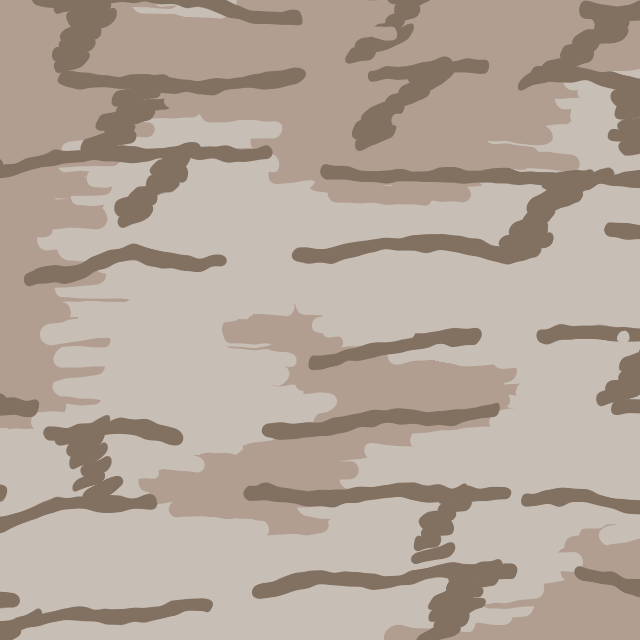
Write a Shadertoy shader that draws this pattern.

```glsl
// Brushstroke desert camouflage: sandy ground, tan daubs and dark dragged strokes.

const vec3 SAND  = vec3(0.78, 0.745, 0.71);
const vec3 TAN   = vec3(0.70, 0.62, 0.57);
const vec3 BROWN = vec3(0.51, 0.44, 0.38);

const vec2  DAUB_CELL      = vec2(0.08, 0.024);  // spacing of the tan and sand daubs
const float TAN_LEVEL      = 0.556;              // higher gives less tan
const vec2  STROKE_CELL    = vec2(0.42, 0.135);  // spacing of the dark strokes
const float STROKE_RADIUS  = 0.0115;
const float STROKE_CHANCE  = 0.87;
const float SCRIBBLE_CHANCE = 0.48;
const int   SCRIBBLE_STEPS = 6;
const vec2  NICK_CELL      = vec2(0.17, 0.11);   // spacing of gaps in the dark strokes
const float NICK_CHANCE    = 0.35;
const float ROUGHNESS      = 0.007;              // raggedness of all edges

vec2 hash2(vec2 p) {
    vec3 q = fract(p.xyx * vec3(0.1031, 0.1030, 0.0973));
    q += dot(q, q.yzx + 33.33);
    return fract((q.xx + q.yz) * q.zy);
}

float noise(vec2 p) {
    vec2 i = floor(p), f = fract(p);
    f = f * f * (3.0 - 2.0 * f);
    return mix(mix(hash2(i).x, hash2(i + vec2(1, 0)).x, f.x),
               mix(hash2(i + vec2(0, 1)).x, hash2(i + vec2(1, 1)).x, f.x), f.y);
}

// Distance to a horizontal bar with round ends.
float bar(vec2 p, float halfLength, float radius) {
    p.x -= clamp(p.x, -halfLength, halfLength);
    return length(p) - radius;
}

float cover(float d) {
    return clamp(0.5 - d * iResolution.y, 0.0, 1.0);
}

// Wide bands joined by upright patches decide where tan lies.
float isTan(vec2 p) {
    float field = 0.6 * noise(p * vec2(3.0, 8.0) + 21.0)
                + 0.4 * noise(p * vec2(4.0, 3.0) + 57.0);
    return step(TAN_LEVEL, field);
}

// Overlapping daubs, each wholly tan or wholly sand; rows alternate direction.
float tanLayer(vec2 p) {
    float tanAmount = isTan(p);
    vec2 home = floor(p / DAUB_CELL);
    for (int j = -2; j <= 2; j++) {
        float row = home.y + float(j);
        float turn = mod(row, 2.0) < 0.5 ? 1.0 : -1.0;
        for (int i = -2; i <= 2; i++) {
            vec2 id = vec2(home.x + turn * float(i), row);
            vec2 place = hash2(id + 11.0), shape = hash2(id + 73.0);
            vec2 center = (id + place) * DAUB_CELL;
            vec2 q = p - center;
            q.y -= (shape.y - 0.4) * 0.26 * q.x;
            float d = bar(q, mix(0.03, 0.08, shape.x), mix(0.012, 0.018, place.x));
            tanAmount = mix(tanAmount, isTan(center), cover(d));
        }
    }
    return tanAmount;
}

// Long wavering strokes, some with a zigzag scribble running down from them.
float strokeDistance(vec2 p) {
    float d = 1.0;
    float swell = 0.006 * (noise(p * 24.0 + 5.0) - 0.5);
    vec2 home = floor(p / STROKE_CELL);
    for (int j = -1; j <= 1; j++)
    for (int i = -1; i <= 1; i++) {
        vec2 id = home + vec2(i, j);
        vec2 place = hash2(id + 131.0), shape = hash2(id + 197.0), pick = hash2(id + 251.0);
        vec2 center = (id + 0.5 + (place - 0.5) * vec2(0.5, 0.4)) * STROKE_CELL;
        float halfLength = mix(0.08, 0.22, shape.x);

        vec2 q = p - center;
        q.y -= (shape.y - 0.45) * 0.18 * q.x;
        q.y -= 0.03 * (noise(vec2(p.x * 10.0, dot(id, vec2(17.0, 31.0)))) - 0.5);
        if (pick.x < STROKE_CHANCE) d = min(d, bar(q, halfLength, STROKE_RADIUS + swell));

        if (pick.y < SCRIBBLE_CHANCE) {
            q.x -= (place.y * 1.6 - 0.8) * halfLength;
            float lean = mix(0.006, -0.026, shape.y);
            for (int k = 0; k < SCRIBBLE_STEPS; k++) {
                vec2 daub = hash2(id * 7.0 + float(k) * 3.0 + 307.0);
                vec2 r = q - float(k) * vec2(lean, -0.019);
                r.x -= (daub.x - 0.5) * 0.03;
                r.y -= 0.25 * r.x;
                d = min(d, bar(r, mix(0.012, 0.036, daub.y), STROKE_RADIUS + swell));
            }
        }
    }
    return d;
}

// Small round gaps where the ground shows through the dark strokes.
float nickDistance(vec2 p) {
    vec2 id = floor(p / NICK_CELL);
    vec2 place = hash2(id + 401.0), pick = hash2(id + 443.0);
    vec2 q = p - (id + 0.25 + 0.5 * place) * NICK_CELL;
    return pick.x < NICK_CHANCE ? bar(q, 0.018 * pick.y, 0.009) : 1.0;
}

void mainImage(out vec4 fragColor, in vec2 fragCoord) {
    vec2 p = fragCoord / iResolution.y;
    vec2 ragged = vec2(noise(p * 48.0 + 3.0), noise(p * 48.0 + 91.0)) - 0.5;
    vec2 rough = p + ROUGHNESS * ragged;

    vec3 color = mix(SAND, TAN, tanLayer(p + 0.6 * ROUGHNESS * ragged));
    float dark = cover(max(strokeDistance(rough), -nickDistance(rough)));
    fragColor = vec4(mix(color, BROWN, dark), 1.0);
}
```
